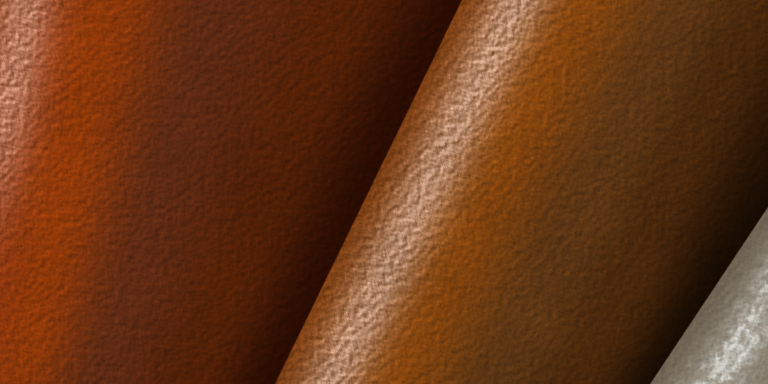
Give the GLSL for this texture, as a Shadertoy shader.

```glsl
float hash(vec2 p) {
    return fract(sin(dot(p, vec2(127.1, 311.7))) * 43758.5453);
}

float valueNoise(vec2 p) {
    vec2 cell = floor(p), f = fract(p);
    f = f * f * (3.0 - 2.0 * f);
    float low = mix(hash(cell), hash(cell + vec2(1, 0)), f.x);
    float high = mix(hash(cell + vec2(0, 1)), hash(cell + vec2(1, 1)), f.x);
    return mix(low, high, f.y);
}

float fbm(vec2 p, int octaves) {
    float sum = 0.0, weight = 0.5;
    for (int i = 0; i < octaves; i++) {
        sum += weight * valueNoise(p);
        p = mat2(1.6, 1.2, -1.2, 1.6) * p + 7.3;
        weight *= 0.5;
    }
    return sum;
}

// Signed relief of the pebbled hide, lit from the upper left
float hideRelief(vec2 p, float scale) {
    vec2 q = p * scale;
    return fbm(q, 3) - fbm(q + vec2(-0.45, 0.5), 3);
}

// Horizontal position of a slanted line at height y
float slant(float base, float slope, float y) {
    return base + slope * y;
}

float bell(float x, float center, float width) {
    float d = (x - center) / width;
    return exp(-d * d);
}

// Five tones across a roll, from its near rim to its shaded far side
vec3 rollTone(float t, vec4 stops, vec3 rim, vec3 lit, vec3 dull, vec3 deep, vec3 dark) {
    vec3 c = mix(rim, lit, smoothstep(0.0, stops.x, t));
    c = mix(c, dull, smoothstep(stops.x, stops.y, t));
    c = mix(c, deep, smoothstep(stops.y, stops.z, t));
    return mix(c, dark, smoothstep(stops.z, stops.w, t));
}

vec3 addSheen(vec3 base, vec3 sheen, float amount, float relief) {
    return mix(base, sheen, clamp(amount * (1.0 + 1.1 * relief), 0.0, 1.0));
}

vec3 russetRoll(float t, float y, float relief) {
    vec3 c = rollTone(t, vec4(0.18, 0.43, 0.74, 1.0),
        vec3(0.56, 0.21, 0.06), vec3(0.56, 0.22, 0.035), vec3(0.37, 0.165, 0.075),
        vec3(0.32, 0.125, 0.025), vec3(0.16, 0.045, 0.008));
    float sheen = 0.8 * bell(t, 0.0, 0.075) * smoothstep(0.2, 0.8, y);
    return addSheen(c, vec3(0.75, 0.53, 0.44), sheen, relief);
}

vec3 tanRoll(float u, float relief) {
    vec3 c = rollTone(u, vec4(0.29, 0.58, 0.78, 1.0),
        vec3(0.47, 0.225, 0.05), vec3(0.52, 0.265, 0.05), vec3(0.36, 0.21, 0.08),
        vec3(0.29, 0.155, 0.045), vec3(0.14, 0.07, 0.015));
    float sheen = 0.85 * bell(u, 0.145, 0.085);
    return addSheen(c, vec3(0.75, 0.59, 0.49), sheen, relief);
}

vec3 greyRoll(float u, vec2 p, float relief) {
    vec3 c = mix(vec3(0.43, 0.385, 0.32), vec3(0.53, 0.49, 0.43), smoothstep(0.0, 0.12, u));
    float flecks = smoothstep(0.3, 0.62, fbm(p * 48.0, 4));
    float sheen = bell(u, 0.165, 0.06) * (0.35 + 0.65 * flecks);
    return addSheen(c, vec3(0.80, 0.80, 0.77), sheen, relief);
}

void mainImage(out vec4 fragColor, in vec2 fragCoord) {
    vec2 p = fragCoord / iResolution.y;
    float soft = 1.2 / iResolution.y;

    // Boundaries of the three rolls
    float leftCrest = slant(-0.10, 0.165, p.y);
    float tanEdge = slant(0.716, 0.487, p.y);
    float greyEdge = slant(1.693, 0.666, p.y);
    float across = (p.x - leftCrest) / (tanEdge - leftCrest);
    float tanOffset = p.x - tanEdge;
    float greyOffset = p.x - greyEdge;

    // Fine pores and broad cloudy dye
    float relief = hideRelief(p, 85.0);
    float pores = valueNoise(p * 170.0) - 0.5;
    float clouds = fbm(p * 7.0, 3) - 0.44;
    float tint = 1.0 + 0.42 * relief + 0.10 * pores + 0.14 * clouds;

    // Layers from back to front
    vec3 color = russetRoll(across, p.y, relief) * tint;
    vec3 tanColor = tanRoll(tanOffset, relief) * tint;
    tanColor *= 1.0 - 0.35 * bell(greyOffset, 0.0, 0.07);
    color = mix(color, tanColor, smoothstep(-soft, soft, tanOffset));
    vec3 greyColor = greyRoll(greyOffset, p, relief) * mix(1.0, tint, 0.5);
    color = mix(color, greyColor, smoothstep(-soft, soft, greyOffset));

    fragColor = vec4(clamp(color, 0.0, 1.0), 1.0);
}
```
